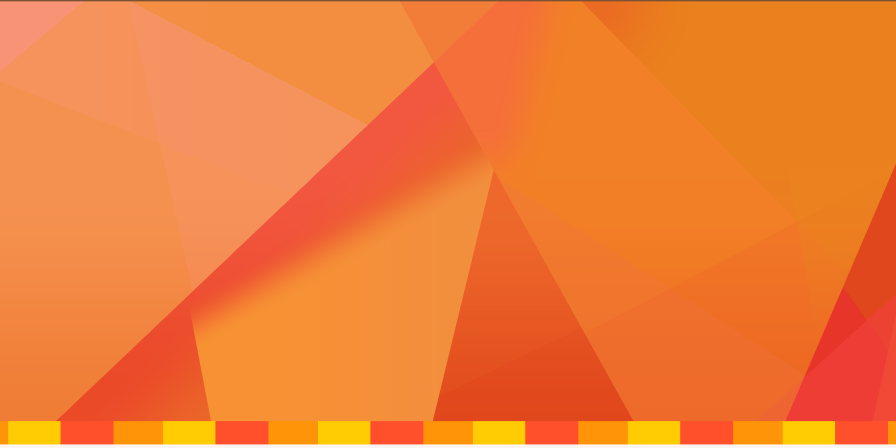
A Shadertoy shader for this background:

```glsl
const vec3 PEACH = vec3(0.96, 0.57, 0.31);
const vec3 BURNT_PEACH = vec3(0.94, 0.49, 0.21);
const vec3 PINK = vec3(0.98, 0.58, 0.53);
const vec3 ORANGE = vec3(0.95, 0.50, 0.15);
const vec3 OCHRE = vec3(0.91, 0.50, 0.11);
const vec3 CORAL = vec3(0.95, 0.34, 0.25);
const vec3 SCARLET = vec3(0.92, 0.29, 0.16);
const vec3 RUST = vec3(0.88, 0.28, 0.11);
const vec3 CRIMSON = vec3(0.91, 0.19, 0.18);
const vec3 AMBER = vec3(0.97, 0.57, 0.20);
const vec3 TILE_YELLOW = vec3(1.00, 0.80, 0.01);
const vec3 TILE_RED = vec3(1.00, 0.31, 0.17);
const vec3 TILE_ORANGE = vec3(1.00, 0.58, 0.03);
const vec3 PAPER = vec3(0.99, 0.96, 0.95);
const vec3 TOP_LINE = vec3(0.48, 0.32, 0.20);

const vec2 APEX = vec2(1.100, 0.612);      // tip of the central triangle
const vec2 RIDGE_LOW = vec2(0.125, 0.060); // long rising diagonal
const vec2 RIDGE_HIGH = vec2(1.115, 1.000);
const vec2 SLOPE_HIGH = vec2(0.966, 0.865); // long falling diagonal
const vec2 SLOPE_LOW = vec2(1.414, 0.060);
const vec2 FOLD = vec2(0.4375, 0.236);     // left corner of the amber panel
const vec2 KNEE = vec2(1.779, 0.505);      // meeting point of the right facets
const float STRIP_TOP = 0.060;
const float STRIP_BOTTOM = 0.008;
const float TILE_PERIOD = 0.3458;
const float TILE_START = 0.0182;

// Signed distance to the line a-b, positive on its right-hand side
float lineDist(vec2 p, vec2 a, vec2 b) {
    vec2 d = normalize(b - a);
    return dot(p - a, vec2(d.y, -d.x));
}

float cover(float d) {
    return clamp(d * iResolution.y + 0.5, 0.0, 1.0);
}

float rightOf(vec2 p, vec2 a, vec2 b) {
    return cover(lineDist(p, a, b));
}

// Pale facets above the rising diagonal
vec3 leftFacets(vec2 p) {
    vec2 top = vec2(0.286, 1.0);
    vec3 col = mix(BURNT_PEACH, PEACH, smoothstep(0.05, 0.6, p.y));
    float upper = 1.0 - rightOf(p, vec2(0.0, 0.818), vec2(0.807, 0.505));
    col = mix(col, PINK, 0.22 * upper * smoothstep(0.9, 0.1, p.x));
    float wedge = rightOf(p, top, vec2(0.925, 0.667))
                * rightOf(p, vec2(0.430, 0.35), top);
    col = mix(col, PINK, 0.20 * wedge);
    float crown = 1.0 - rightOf(p, top, vec2(0.925, 0.667));
    col = mix(col, vec3(0.95, 0.55, 0.23), 0.75 * crown);
    float corner = 1.0 - rightOf(p, vec2(0.0, 0.84), vec2(0.19, 1.0));
    return mix(col, PINK, 0.6 * corner);
}

// Red band melting into the amber panel
vec3 centreFacets(vec2 p) {
    float ridge = lineDist(p, RIDGE_LOW, RIDGE_HIGH);
    vec3 band = mix(SCARLET, CORAL, smoothstep(0.1, 0.65, p.y));
    band = mix(band, vec3(0.92, 0.40, 0.16), smoothstep(0.03, 0.25, ridge));
    vec3 panel = mix(AMBER, vec3(0.95, 0.56, 0.24), smoothstep(0.5, 1.05, p.x));
    float fade = smoothstep(-0.09, 0.02, lineDist(p, FOLD, APEX));
    float inside = 1.0 - rightOf(p, FOLD, vec2(0.471, 0.06));
    vec3 col = mix(band, panel, fade * inside);

    vec3 triangle = mix(RUST, vec3(0.93, 0.40, 0.17), smoothstep(0.05, 0.55, p.y));
    float glint = 1.0 - rightOf(p, vec2(0.97, 0.11), vec2(1.30, 0.27));
    triangle = mix(triangle, ORANGE, 0.08 * glint);
    return mix(col, triangle, rightOf(p, vec2(0.966, 0.06), APEX));
}

// Broad orange facets right of the falling diagonal
vec3 rightFacets(vec2 p) {
    vec3 col = mix(vec3(0.93, 0.42, 0.13), ORANGE, smoothstep(0.05, 0.6, p.y));
    float haze = rightOf(p, APEX, vec2(1.80, 0.16));
    col = mix(col, vec3(0.94, 0.46, 0.23), 0.4 * haze);
    float beam = rightOf(p, vec2(0.99, 0.09), KNEE);
    col = mix(col, SCARLET, 0.13 * beam);

    float blush = 1.0 - smoothstep(-0.02, 0.10,
        lineDist(p, vec2(1.094, 0.61), vec2(1.185, 1.0)));
    col = mix(col, vec3(0.96, 0.42, 0.24), 0.8 * blush * smoothstep(0.55, 0.72, p.y));

    float shade = 1.0 - rightOf(p, vec2(1.295, 1.0), KNEE);
    shade *= 1.0 - smoothstep(0.0, 0.5, 0.72 - p.y);
    col = mix(col, OCHRE, 0.85 * shade);
    float glow = shade * smoothstep(0.22, 0.0, distance(p, vec2(1.32, 1.0)));
    col = mix(col, SCARLET, 0.4 * glow);
    float side = 1.0 - rightOf(p, vec2(1.693, 1.0), KNEE);
    return mix(col, vec3(0.92, 0.51, 0.12), 0.55 * side * smoothstep(0.2, 0.55, p.y));
}

// Overlapping red sheets in the lower right corner
vec3 cornerSheets(vec2 p, vec3 col) {
    float lower = rightOf(p, vec2(1.688, 0.06), vec2(2.0, 0.344));
    float sheet = rightOf(p, vec2(1.753, 0.06), vec2(2.0, 0.635));
    float cut = rightOf(p, KNEE, vec2(2.0, 0.193));
    col = mix(col, CORAL, 0.28 * lower);
    vec3 red = mix(RUST, CRIMSON, 0.8 * cut);
    red = mix(red, vec3(0.94, 0.25, 0.22), 0.75 * lower);
    float flare = rightOf(p, vec2(1.948, 0.06), vec2(2.0, 0.297));
    red = mix(red, vec3(0.95, 0.34, 0.22), 0.5 * flare);
    return mix(col, red, sheet);
}

vec3 tileColour(float x) {
    float t = mod(x - TILE_START, TILE_PERIOD);
    vec3 col = mix(TILE_YELLOW, TILE_RED, cover(t - 0.338 * TILE_PERIOD));
    col = mix(col, TILE_ORANGE, cover(t - 0.68 * TILE_PERIOD));
    col = mix(TILE_ORANGE, col, cover(t));
    return mix(col, TILE_YELLOW, cover(t - TILE_PERIOD));
}

void mainImage(out vec4 fragColor, in vec2 fragCoord) {
    vec2 p = fragCoord / iResolution.xy * vec2(2.0, 1.0);
    float below = rightOf(p, RIDGE_LOW, RIDGE_HIGH);
    float west = rightOf(p, SLOPE_HIGH, SLOPE_LOW);
    vec3 crest = vec3(0.95, 0.49, 0.22);
    vec3 upper = mix(crest, leftFacets(p), west);
    vec3 lower = mix(rightFacets(p), centreFacets(p), west);
    vec3 col = cornerSheets(p, mix(upper, lower, below));

    // Tiled border, lower margin and top line
    col = mix(col, tileColour(p.x), cover(STRIP_TOP - p.y));
    col = mix(col, PAPER, cover(STRIP_BOTTOM - p.y));
    col = mix(col, TOP_LINE, cover(p.y - 0.997));
    fragColor = vec4(col, 1.0);
}
```
